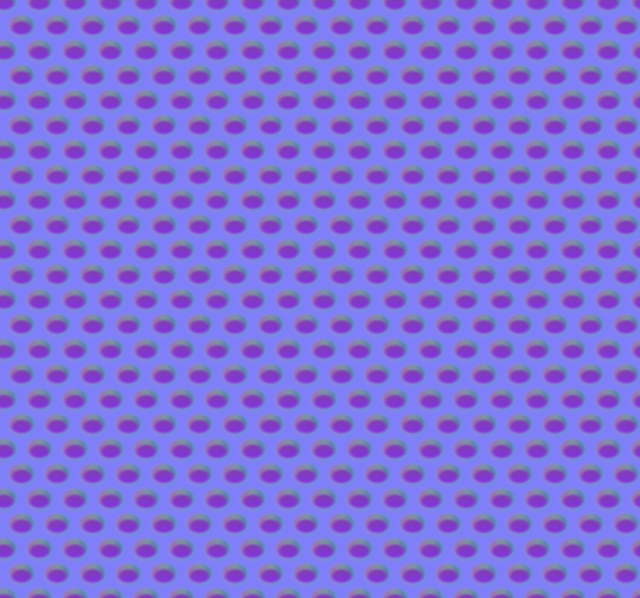
A WebGL 2 fragment shader for this texture map:

```glsl
#version 300 es
precision highp float;

uniform vec2 u_resolution;
out vec4 fragColor;

const vec2 REPEATS = vec2(18.0, 24.0);      // columns, staggered rows
const vec2 GRID_PHASE = vec2(0.109, -0.063);
const float ROW_PITCH = 0.70;               // row height in column widths

const vec3 FLAT = vec3(0.50, 0.495, 0.98);
const vec3 HALO_LEFT = vec3(0.55, 0.52, 0.87);
const vec3 HALO_RIGHT = vec3(0.44, 0.56, 0.87);
const vec3 RIM_LEFT = vec3(0.63, 0.43, 0.66);
const vec3 RIM_TOP = vec3(0.50, 0.57, 0.62);
const vec3 RIM_RIGHT = vec3(0.33, 0.50, 0.63);
const vec3 LOWER_LIP = vec3(0.56, 0.42, 0.85);
const vec3 CORE_TOP = vec3(0.50, 0.24, 0.71);
const vec3 CORE_BOTTOM = vec3(0.505, 0.215, 0.83);

// Sine-free hash; the cell index wraps with the grid
float cellHash(vec2 cell, vec2 period) {
    vec3 q = fract(mod(cell, period).xyx * vec3(0.1031, 0.1030, 0.0973));
    q += dot(q, q.yzx + 33.33);
    return fract((q.x + q.y) * q.z);
}

// Ellipse coverage with a soft edge
float softEllipse(vec2 p, vec2 radii, float softness) {
    return 1.0 - smoothstep(1.0 - softness, 1.0 + softness, length(p / radii));
}

// Rim tint runs from left over the top to the right
vec3 rimColour(vec2 p) {
    vec3 side = p.x < 0.0 ? RIM_LEFT : RIM_RIGHT;
    vec3 upper = mix(RIM_TOP, side, smoothstep(0.02, 0.29, abs(p.x)));
    return mix(LOWER_LIP, upper, smoothstep(-0.20, 0.04, p.y));
}

// One dimple laid over the colour beneath it
vec3 addDimple(vec3 under, vec2 p, float variation) {
    float across = smoothstep(-0.30, 0.30, p.x);

    // Shallow halo
    vec3 haloTint = mix(HALO_LEFT, HALO_RIGHT, across);
    vec3 colour = mix(under, haloTint, 0.85 * softEllipse(p, vec2(0.39, 0.35), 0.25));

    // Rim, strongest along the top arch
    float rim = softEllipse(p - vec2(0.0, 0.03), vec2(0.325, 0.265), 0.22);
    colour = mix(colour, rimColour(p), rim * (0.90 + 0.10 * variation));

    // Core with a rounder top and a flatter base
    vec2 q = p - vec2(0.0, -0.045);
    float halfHeight = q.y > 0.0 ? 0.19 : 0.165;
    float core = softEllipse(q, vec2(0.265, halfHeight), 0.32);
    vec3 coreTint = mix(CORE_BOTTOM, CORE_TOP, smoothstep(-0.10, 0.15, q.y));
    coreTint.r += 0.03 * (0.5 - across);
    return mix(colour, coreTint, core);
}

// Staggered dimples, nearest column in three rows
vec3 dimpleField(vec2 uv, vec2 repeats, vec2 phase, float pitch) {
    vec2 grid = uv * repeats - phase;
    float nearestRow = floor(grid.y + 0.5);
    vec3 colour = FLAT;
    for (int i = -1; i <= 1; i++) {
        float row = nearestRow + float(i);
        float shift = 0.5 * mod(row, 2.0);
        float column = floor(grid.x - shift + 0.5);
        float variation = cellHash(vec2(column, row), repeats) - 0.5;
        vec2 p = (grid - vec2(column + shift, row)) * vec2(1.0, pitch);
        colour = addDimple(colour, p * (1.0 + 0.03 * variation), variation);
    }
    return colour;
}

void main() {
    vec2 uv = gl_FragCoord.xy / u_resolution;
    fragColor = vec4(dimpleField(uv, REPEATS, GRID_PHASE, ROW_PITCH), 1.0);
}
```
